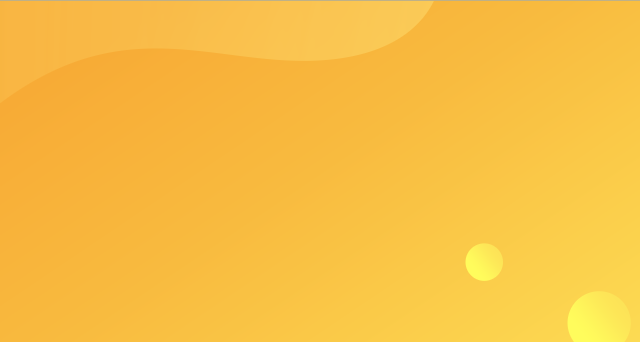
Give the GLSL for this background, as a WebGL 2 fragment shader.

```glsl
#version 300 es
precision highp float;

uniform vec2 u_resolution;
out vec4 fragColor;

// Colours
const vec3 AMBER = vec3(0.970, 0.672, 0.212);
const vec3 HONEY = vec3(0.974, 0.734, 0.248);
const vec3 LEMON = vec3(0.990, 0.858, 0.325);
const vec3 CREAM = vec3(0.995, 0.890, 0.470);
const vec3 DISC_LIT = vec3(1.000, 0.990, 0.360);
const vec3 DISC_SHADE = vec3(0.990, 0.890, 0.340);
const vec3 RULE_GREY = vec3(0.740, 0.690, 0.540);

// Gradient: axis across the canvas and the positions of its stops
const vec2 SLOPE = vec2(0.56, 0.83);
const vec3 STOPS = vec3(0.28, 0.94, 1.877);

// Wave: two joined cubics, as x and depth below the top edge
const vec2 WAVE_START = vec2(0.0, 0.302);
const vec2 WAVE_PULL_A = vec2(0.35, 0.04);
const vec2 WAVE_PULL_B = vec2(0.60, 0.178);
const vec2 WAVE_JOIN = vec2(0.888, 0.178);
const vec2 WAVE_PULL_C = vec2(1.08, 0.178);
const vec2 WAVE_PULL_D = vec2(1.215, 0.115);
const vec2 WAVE_END = vec2(1.27, 0.0);
const vec2 WAVE_OPACITY = vec2(0.18, 0.45);

// Discs: centre and radius
const vec3 DISCS[2] = vec3[2](vec3(1.416, 0.2336, 0.0548),
                              vec3(1.752, 0.0560, 0.0925));

const float BAND_COUNT = 60.0;
const float BAND_STRENGTH = 0.016;
const float STREAK_COUNT = 42.0;
const float STREAK_STRENGTH = 0.022;
const float RULE_WIDTH = 0.0028;

float hash(float n) {
    n = fract(n * 0.1031);
    n *= n + 33.33;
    return fract(n * (n + n));
}

// Smoothly varying 1D noise, from -0.5 to 0.5
float noise(float x) {
    float cell = floor(x);
    return mix(hash(cell), hash(cell + 1.0), smoothstep(0.0, 1.0, x - cell)) - 0.5;
}

vec2 cubic(vec2 a, vec2 b, vec2 c, vec2 d, float t) {
    float s = 1.0 - t;
    return s * s * s * a + 3.0 * s * s * t * b + 3.0 * s * t * t * c + t * t * t * d;
}

vec2 wavePoint(float t) {
    return t < 1.0 ? cubic(WAVE_START, WAVE_PULL_A, WAVE_PULL_B, WAVE_JOIN, t)
                   : cubic(WAVE_JOIN, WAVE_PULL_C, WAVE_PULL_D, WAVE_END, t - 1.0);
}

// Depth of the wave at x, found by bisection; it runs on past the top edge
float waveDepth(float x) {
    float low = 0.0, high = 2.2;
    for (int i = 0; i < 18; i++) {
        float middle = 0.5 * (low + high);
        if (wavePoint(middle).x < x) low = middle;
        else high = middle;
    }
    return wavePoint(low).y;
}

vec3 background(vec2 p) {
    float q = dot(SLOPE, vec2(p.x, 1.0 - p.y));
    q += BAND_STRENGTH * noise(q * BAND_COUNT);
    vec3 warm = mix(AMBER, HONEY, clamp((q - STOPS.x) / (STOPS.y - STOPS.x), 0.0, 1.0));
    return mix(warm, LEMON, clamp((q - STOPS.y) / (STOPS.z - STOPS.y), 0.0, 1.0));
}

void main() {
    vec2 p = gl_FragCoord.xy / u_resolution.y;
    float pixel = 1.0 / u_resolution.y;
    vec3 colour = background(p);

    // Pale wave with faint leaning streaks
    float depth = waveDepth(p.x);
    float steepness = (waveDepth(p.x + pixel) - depth) / pixel;
    float inside = (depth - (1.0 - p.y)) / length(vec2(1.0, steepness));
    float lean = 0.18 * p.x * (1.0 - p.y);
    float opacity = mix(WAVE_OPACITY.x, WAVE_OPACITY.y, clamp(p.x / WAVE_END.x, 0.0, 1.0));
    opacity += STREAK_STRENGTH * noise((p.x + lean) * STREAK_COUNT);
    colour = mix(colour, CREAM, opacity * clamp(inside / pixel + 0.5, 0.0, 1.0));

    // Discs lit from the lower left
    for (int i = 0; i < 2; i++) {
        vec2 offset = p - DISCS[i].xy;
        float radius = DISCS[i].z;
        float shade = smoothstep(-0.8, 1.0, dot(offset, vec2(0.78, 0.62)) / radius);
        float cover = clamp((radius - length(offset)) / pixel + 0.5, 0.0, 1.0);
        colour = mix(colour, mix(DISC_LIT, DISC_SHADE, shade), cover);
    }

    // Thin rule along the top edge
    float rule = clamp((p.y - 1.0 + RULE_WIDTH) / pixel + 0.5, 0.0, 1.0);
    fragColor = vec4(mix(colour, RULE_GREY, rule), 1.0);
}
```
